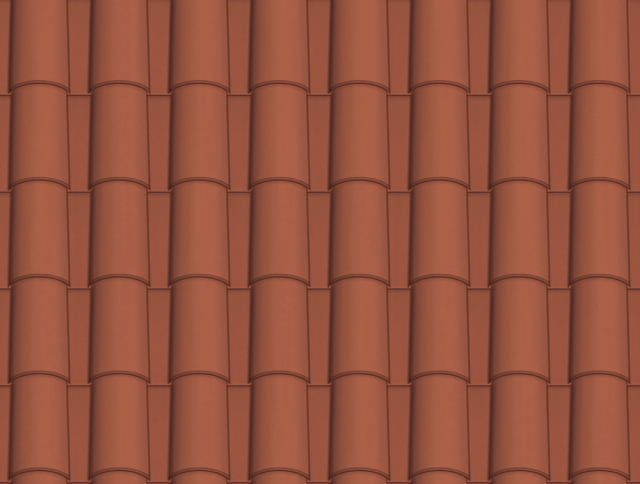
This texture is drawn by a WebGL 1 fragment shader. Its source:

```glsl
precision highp float;
// Clay roof: columns of tapered barrel tiles overlapping in rows, with flat pans between.
// Each cell bends its height along an arch, so one fract gives the position along a
// barrel; shading comes from the position across it. All noise wraps at the canvas edge.

uniform vec2 u_resolution;

const vec2 REPEATS = vec2(8.0, 5.0);        // columns, rows
const float CELL_STRETCH = 1.21;            // cell height over cell width
const float BARREL_CENTER = 0.49;
const float HALF_WIDTH_LOW = 0.382;         // half width at the lower lip
const float HALF_WIDTH_HIGH = 0.347;        // half width under the next tile
const float ARCH_BASE = 0.028;
const float ARCH_RISE = 0.112;
const float ARCH_ROUND = 0.92;
const float RIM = 0.028;                    // thickness of the lip
const float LINE = 0.007;                   // half width of the dark joints
const float PAN_JOINT = 0.014;
const float GRAIN = 0.022;
const float STREAKS = 0.022;
const float TILE_VARIATION = 0.018;

const vec3 LIT_CLAY = vec3(0.670, 0.374, 0.279);
const vec3 SIDE_CLAY = vec3(0.570, 0.318, 0.238);
const vec3 SHADE_CLAY = vec3(0.470, 0.262, 0.205);
const vec3 DEEP_SHADE = vec3(0.300, 0.157, 0.135);
const vec3 PAN_CLAY = vec3(0.610, 0.333, 0.249);
const vec3 RIM_CLAY = vec3(0.570, 0.305, 0.228);

float hash(vec2 p) {
  return fract(sin(dot(p, vec2(127.1, 311.7))) * 43758.5453);
}

// Value noise on a grid that wraps after "period" cells.
float wrapNoise(vec2 uv, vec2 period) {
  vec2 p = uv * period;
  vec2 i = floor(p);
  vec2 f = fract(p);
  f = f * f * (3.0 - 2.0 * f);
  vec2 a = mod(i, period);
  vec2 b = mod(i + 1.0, period);
  return mix(mix(hash(a), hash(vec2(b.x, a.y)), f.x),
             mix(hash(vec2(a.x, b.y)), hash(b), f.x), f.y);
}

// Smooth band of the given half width around zero.
float band(float d, float halfWidth, float aa) {
  return 1.0 - smoothstep(halfWidth - aa, halfWidth + aa, abs(d));
}

// Colour around the barrel: s runs from -1 (left) to 1 (right).
vec3 barrelColor(float s) {
  vec3 c = mix(DEEP_SHADE, SHADE_CLAY, smoothstep(-1.02, -0.78, s));
  c = mix(c, SIDE_CLAY, smoothstep(-0.88, -0.52, s));
  c = mix(c, LIT_CLAY, smoothstep(-0.68, 0.08, s));
  c = mix(c, SIDE_CLAY, 0.75 * smoothstep(0.45, 0.98, s));
  return mix(c, DEEP_SHADE, 0.6 * smoothstep(0.93, 1.0, s));
}

// Flat pan: v is the height above its joint, gap the distance to a barrel side.
vec3 panColor(float v, float gap, float side, float aa) {
  vec3 c = mix(PAN_CLAY, SIDE_CLAY, 0.55 * smoothstep(0.4, 1.0, v));
  c = mix(c, SHADE_CLAY, 0.65 * smoothstep(0.94, 1.0, v));
  float reach = side < 0.0 ? 0.035 : 0.022;
  c = mix(c, DEEP_SHADE, 0.65 * (1.0 - smoothstep(0.0, reach, gap)));
  float joint = v - step(0.5, v);
  c = mix(c, LIT_CLAY, 0.3 * band(joint - 0.018, 0.009, aa));
  return mix(c, DEEP_SHADE, 0.75 * band(joint, LINE, aa));
}

void main() {
  vec2 uv = gl_FragCoord.xy / u_resolution;
  vec2 q = uv * REPEATS;
  vec2 aa = 0.75 * REPEATS / u_resolution;

  // Arch of the lower lip, and its slope to keep the lip evenly thick.
  float x = fract(q.x) - BARREL_CENTER;
  float t = clamp(x / HALF_WIDTH_LOW, -1.0, 1.0);
  float root = sqrt(1.0 - ARCH_ROUND * t * t);
  float endRoot = sqrt(1.0 - ARCH_ROUND);
  float rise = ARCH_RISE / (1.0 - endRoot);
  float arch = ARCH_BASE + rise * (root - endRoot);
  float slope = CELL_STRETCH * rise * ARCH_ROUND * t / (root * HALF_WIDTH_LOW);
  float lean = inversesqrt(1.0 + slope * slope);

  // Position along and across the barrel.
  float along = q.y - arch;
  float v = fract(along);
  float lip = (v - step(0.5, v)) * lean;
  float halfWidth = mix(HALF_WIDTH_LOW, HALF_WIDTH_HIGH, v);
  float gap = abs(x) - halfWidth;

  // Barrel with the shadow below the lip, the rim and its dark joints.
  vec3 barrel = barrelColor(x / halfWidth);
  float under = smoothstep(-0.055, 0.0, lip) * step(lip, 0.0);
  barrel = mix(barrel, SHADE_CLAY, 0.55 * under);
  float rim = smoothstep(-aa.y, aa.y, lip) * (1.0 - smoothstep(RIM - aa.y, RIM + aa.y, lip));
  barrel = mix(barrel, barrel * RIM_CLAY / LIT_CLAY, rim);
  barrel = mix(barrel, DEEP_SHADE, 0.40 * band(lip - RIM, LINE * 0.8, aa.y));
  barrel = mix(barrel, DEEP_SHADE, 0.80 * band(lip, LINE, aa.y));

  vec3 pan = panColor(fract(q.y - PAN_JOINT), max(gap, 0.0), x, aa.y);
  float cover = 1.0 - smoothstep(-aa.x, aa.x, gap);
  vec3 color = mix(pan, barrel, cover);

  // Faint wear: a tone per tile, long streaks and fine grain.
  float tone = hash(mod(vec2(floor(q.x), floor(along)), REPEATS) + 3.0) - 0.5;
  float streak = wrapNoise(uv, vec2(160.0, 10.0)) - 0.5;
  float grain = wrapNoise(uv, vec2(256.0, 194.0)) - 0.5;
  color *= 1.0 + TILE_VARIATION * tone * cover + STREAKS * streak + GRAIN * grain;
  gl_FragColor = vec4(color, 1.0);
}
```
